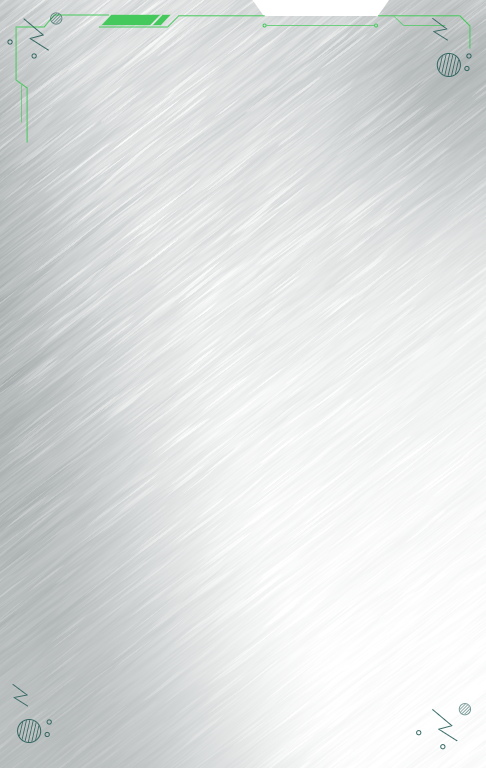
This background is drawn by a WebGL 2 fragment shader. Its source:

```glsl
#version 300 es
precision highp float;
// Brushed steel panel with thin green circuit trim and small line ornaments.
uniform vec2 u_resolution;
out vec4 fragColor;

// Layout grid: the canvas spans GRID units, with y running downward.
const vec2 GRID = vec2(484.0, 768.0);
const vec3 GREEN = vec3(0.27, 0.79, 0.36);
const vec3 TEAL = vec3(0.14, 0.36, 0.34);

float hash(vec2 p) {
  vec3 q = fract(p.xyx * vec3(0.1031, 0.1030, 0.0973));
  q += dot(q, q.yzx + 33.33);
  return fract((q.x + q.y) * q.z);
}

// Smooth cellular noise: random cell tones blended by distance.
float cellNoise(vec2 p) {
  vec2 cell = floor(p), f = fract(p);
  float tone = 0.0, total = 0.0;
  for (int y = -1; y <= 1; y++)
    for (int x = -1; x <= 1; x++) {
      vec2 o = vec2(x, y), id = cell + o;
      vec2 d = o + vec2(hash(id), hash(id + 71.0)) - f;
      float w = exp(-7.0 * dot(d, d));
      tone += w * hash(id + 137.0);
      total += w;
    }
  return tone / total - 0.5;
}

float fill(float d, float px) { return clamp(0.5 - d / px, 0.0, 1.0); }
float stroke(float d, float width, float px) { return fill(abs(d) - 0.5 * width, px); }

float segment(vec2 p, vec2 a, vec2 b) {
  vec2 ab = b - a;
  return length(p - a - ab * clamp(dot(p - a, ab) / dot(ab, ab), 0.0, 1.0));
}

float path(vec2 p, vec2 a, vec2 b, vec2 c, vec2 d) {
  return min(segment(p, a, b), min(segment(p, b, c), segment(p, c, d)));
}

// Slanted bar leaning right; x bounds are given at its vertical centre.
float slantBar(vec2 p, float left, float right) {
  float x = p.x + (p.y - 20.0) * 0.95;
  return max(abs(x - 0.5 * (left + right)) * 0.72 - 0.36 * (right - left), abs(p.y - 20.0) - 5.2);
}

float ring(vec2 p, vec2 c, float r, float px) {
  return stroke(length(p - c) - r, 1.0, px);
}

float hatchedDisc(vec2 p, vec2 c, float r, vec2 normal, float gap, float px) {
  vec2 q = p - c;
  float line = (fract(dot(q, normal) / gap) - 0.5) * gap;
  return max(ring(p, c, r, px), stroke(line, 0.8, px) * fill(length(q) - r, px));
}

// Long bolt with a small pale disc and two dots.
float boltMotif(vec2 p, float px) {
  float d = path(p, vec2(24, 19), vec2(43, 35), vec2(30, 38.5), vec2(48, 50));
  float ink = stroke(d, 1.0, px);
  ink = max(ink, 0.7 * hatchedDisc(p, vec2(56, 18.5), 5.6, vec2(0.7, 0.7), 2.2, px));
  ink = max(ink, ring(p, vec2(10, 42), 2.1, px));
  return max(ink, ring(p, vec2(34, 56), 2.1, px));
}

// Short bolt with a large hatched disc and two dots.
float discMotif(vec2 p, float px) {
  float d = path(p, vec2(431, 18.5), vec2(445, 29), vec2(432, 31.5), vec2(445.5, 40));
  float ink = stroke(d, 0.9, px);
  ink = max(ink, hatchedDisc(p, vec2(447, 65), 11.5, vec2(0.97, 0.22), 3.3, px));
  ink = max(ink, ring(p, vec2(467, 56), 2.1, px));
  return max(ink, ring(p, vec2(465, 68.5), 2.1, px));
}

vec3 brushedSteel(vec2 p) {
  // Broad light: bright lower right, shaded left side and upper right corner.
  float light = mix(0.865, 0.99, smoothstep(-60.0, 720.0, p.y + 0.2 * (p.x - 242.0)));
  float edge = 60.0 + 0.34 * (p.y - 300.0);
  light -= 0.25 * (1.0 - smoothstep(-150.0, 150.0, p.x - edge));
  vec2 corner = (p - vec2(465, 85)) / vec2(125, 125);
  light -= 0.16 * exp(-dot(corner, corner));
  // Grain runs up to the right; layered sines make its wide bands.
  vec2 g = vec2(0.79 * p.x - 0.61 * p.y, 0.61 * p.x + 0.79 * p.y);
  float bands = sin(g.y * 0.071) + 0.7 * sin(g.y * 0.173 + 1.3) + 0.5 * sin(g.y * 0.39 + g.x * 0.006);
  float fine = cellNoise(g / vec2(26.0, 1.4) + 400.0);
  float wide = cellNoise(g / vec2(110.0, 3.2) + 900.0);
  float glint = smoothstep(0.2, 0.48, cellNoise(g / vec2(44.0, 1.9) + 1500.0));
  float strength = mix(1.0, 0.4, smoothstep(250.0, 950.0, p.x + p.y));
  light += strength * (0.006 * bands + 0.055 * fine + 0.045 * wide + 0.07 * glint);
  light = clamp(light, 0.0, 1.0);
  return light + (1.0 - light) * vec3(-0.05, 0.02, 0.03);
}

float circuitTrim(vec2 p, float px) {
  float d = path(p, vec2(16, 80), vec2(16, 27), vec2(44, 27), vec2(54, 15));
  d = min(d, segment(p, vec2(54, 15), vec2(108, 15)));
  d = min(d, path(p, vec2(16, 80), vec2(27, 88), vec2(27, 110), vec2(27, 142)));
  d = min(d, path(p, vec2(99, 27), vec2(167, 27), vec2(178, 15.8), vec2(263, 15.8)));
  d = min(d, path(p, vec2(377, 15.8), vec2(458, 15.8), vec2(468, 26), vec2(468, 48)));
  float ink = stroke(d, 1.0, px);
  float thin = min(segment(p, vec2(21.5, 84), vec2(21.5, 122)), segment(p, vec2(265, 25.5), vec2(373, 25.5)));
  thin = min(thin, path(p, vec2(392, 16), vec2(402, 25.5), vec2(420, 25.5), vec2(443, 25.5)));
  ink = max(ink, 0.8 * stroke(thin, 0.8, px));
  ink = max(ink, max(ring(p, vec2(263.5, 25.5), 1.5, px), ring(p, vec2(374.5, 25.5), 1.5, px)));
  return max(ink, fill(min(slantBar(p, 106.0, 154.5), slantBar(p, 157.0, 165.0)), px));
}

void main() {
  vec2 uv = gl_FragCoord.xy / u_resolution;
  vec2 p = vec2(uv.x, 1.0 - uv.y) * GRID;
  float px = GRID.y / u_resolution.y;
  vec3 color = brushedSteel(p);
  // White notch at the top edge.
  float notch = max((abs(p.x - 319.5) - 68.0 + 0.7 * p.y) * 0.82, p.y - 16.0);
  color = mix(color, vec3(1.0), fill(notch, px));
  color = mix(color, GREEN, circuitTrim(p, px));
  // Each ornament appears in two opposite corners.
  float ink = max(boltMotif(p, px), boltMotif(p - vec2(407, 690.7), px));
  ink = max(ink, max(discMotif(p, px), discMotif(p + vec2(418, -666), px)));
  fragColor = vec4(mix(color, TEAL, 0.9 * ink), 1.0);
}
```
